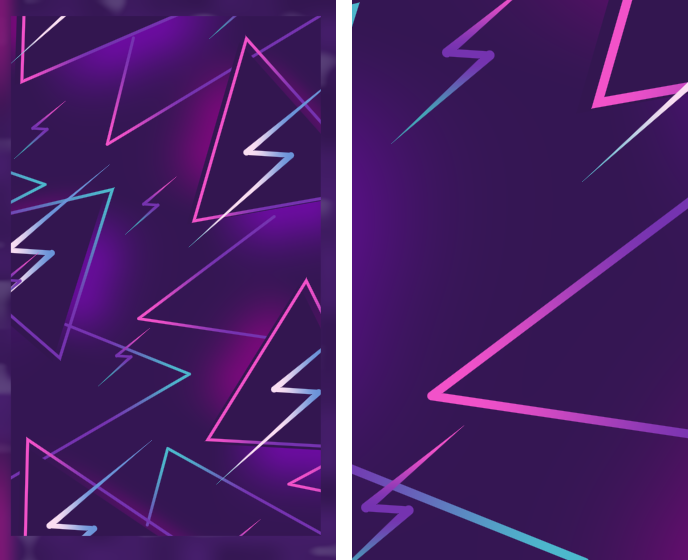
Left, the full canvas; right, a detail of the centre.
A Shadertoy shader for this background:

```glsl
// Neon triangles and lightning bolts glowing on deep violet, inside a blurred frame.
// The layout space is 768 units tall with y pointing down.

const vec3 BASE = vec3(0.205, 0.088, 0.325);
const vec3 PINK = vec3(0.95, 0.32, 0.79);
const vec3 CYAN = vec3(0.30, 0.72, 0.80);
const vec3 PURPLE = vec3(0.46, 0.20, 0.69);

float hash(vec2 p) {
    return fract(sin(dot(p, vec2(127.1, 311.7))) * 43758.5453);
}

float noise(vec2 p) {
    vec2 i = floor(p), f = fract(p);
    f = f * f * (3.0 - 2.0 * f);
    return mix(mix(hash(i), hash(i + vec2(1, 0)), f.x),
               mix(hash(i + vec2(0, 1)), hash(i + vec2(1, 1)), f.x), f.y);
}

float cover(float d) {
    return clamp(0.5 - d * iResolution.y / 768.0 / 1.2, 0.0, 1.0);
}

// Distance to a segment in x, position along it in y
vec2 segment(vec2 p, vec2 a, vec2 b) {
    vec2 e = b - a;
    float t = clamp(dot(p - a, e) / dot(e, e), 0.0, 1.0);
    return vec2(length(p - a - e * t), t);
}

float side(vec2 p, vec2 a, vec2 b) {
    vec2 e = normalize(b - a);
    return dot(p - a, vec2(e.y, -e.x));
}

// Mitred triangle distance, negative inside for either winding
float triangle(vec2 p, vec2 a, vec2 b, vec2 c) {
    float winding = -sign(side(c, a, b));
    return max(winding * side(p, a, b), max(winding * side(p, b, c), winding * side(p, c, a)));
}

// Soft light along an edge, fading toward its ends
float edgeGlow(vec2 p, vec2 a, vec2 b, float width) {
    vec2 s = segment(p, a, b);
    return exp(-s.x * s.x / (width * width)) * smoothstep(0.0, 0.45, s.y) * smoothstep(1.0, 0.6, s.y);
}

// Zigzag with both ends tapering to points; the left kink is the origin
float bolt(vec2 p, float thickness) {
    vec2 kink = vec2(61, 4);
    vec2 upper = segment(p, vec2(0), vec2(140, -117));
    vec2 lower = segment(p, kink, kink + vec2(-140, 126));
    float middle = segment(p, vec2(0), kink).x - thickness * 0.8;
    return min(middle, min(upper.x - thickness * (1.0 - upper.y), lower.x - thickness * (1.0 - lower.y)));
}

vec3 frameColor(vec2 p) {
    vec3 col = mix(BASE * 0.95, vec3(0.28, 0.12, 0.43), noise(p / 45.0));
    col = mix(col, vec3(0.40, 0.32, 0.52), 0.7 * smoothstep(0.7, 1.0, noise(p / vec2(40, 28) + 9.0)));
    float ends = smoothstep(190.0, 340.0, abs(p.y - 378.0));
    return mix(col, vec3(0.52, 0.09, 0.47), 0.85 * ends * smoothstep(32.0, 0.0, p.x));
}

void mainImage(out vec4 fragColor, in vec2 fragCoord) {
    vec2 p = vec2(fragCoord.x, iResolution.y - fragCoord.y) * 768.0 / iResolution.y;

    // Panels: apex, lower corner, far corner and bolt kink
    vec2 apex[5] = vec2[5](vec2(36, -80), vec2(338, 53), vec2(154, 260), vec2(420, 385), vec2(38, 603));
    vec2 low[5] = vec2[5](vec2(30, 112), vec2(266, 303), vec2(82, 491), vec2(285, 603), vec2(32, 850));
    vec2 far[5] = vec2[5](vec2(330, -17), vec2(521, 258), vec2(-113, 322), vec2(535, 617), vec2(400, 847));
    vec2 kinks[5] = vec2[5](vec2(94, -43), vec2(338, 209), vec2(10, 343), vec2(376, 534), vec2(68, 721));

    // Open wedges: three pink corners, then three cyan ones
    vec2 corner[6] = vec2[6](vec2(147, 198), vec2(190, 437), vec2(396, 664), vec2(260, 513), vec2(230, 615), vec2(62, 253));
    vec2 armA[6] = vec2[6](vec2(183, 52), vec2(376, 297), vec2(450, 635), vec2(90, 445), vec2(202, 720), vec2(-20, 225));
    vec2 armB[6] = vec2[6](vec2(460, 9), vec2(400, 468), vec2(450, 675), vec2(0, 664), vec2(450, 737), vec2(0, 285));

    vec3 col = BASE;

    // Coloured light around the panels
    for (int i = 0; i < 5; i++) {
        vec3 violet = vec3(0.43, 0.045, 0.64), magenta = vec3(0.51, 0.03, 0.50);
        float steep = i < 4 ? edgeGlow(p, apex[i], low[i], 52.0) : 0.0;
        col = mix(col, i == 2 ? violet : magenta, 0.85 * steep);
        col = mix(col, violet, (i == 2 ? 0.2 : 0.95) * edgeGlow(p, low[i], far[i], 55.0));
        col = mix(col, magenta, 0.4 * edgeGlow(p, apex[i], far[i], 16.0));
    }

    for (int i = 0; i < 6; i++) {
        float d = min(segment(p, corner[i], armA[i]).x, segment(p, corner[i], armB[i]).x) - 2.0;
        vec3 ink = mix(i < 3 ? PINK : CYAN, PURPLE, smoothstep(10.0, 135.0, length(p - corner[i])));
        col = mix(col, ink, cover(d));
    }

    // Dark fills slide left of their neon outlines
    for (int i = 0; i < 5; i++) {
        float fill = triangle(p + vec2(10, -5), apex[i], low[i], far[i]);
        col = mix(col, BASE * 0.97, cover(fill));
        float outline = abs(triangle(p, apex[i], low[i], far[i])) - 2.1;
        float reach = i == 2 ? length(p - apex[i]) : segment(p, apex[i], low[i]).x;
        vec3 ink = mix(i == 2 ? CYAN : PINK, PURPLE, smoothstep(0.0, i == 2 ? 190.0 : 95.0, reach));
        col = mix(col, ink, cover(outline));
    }

    // Large bolts: pale left kink, blue right kink and tips
    for (int i = 0; i < 5; i++) {
        vec2 q = p - kinks[i];
        vec3 ink = mix(vec3(0.98, 0.87, 0.95), vec3(0.42, 0.58, 0.85), smoothstep(5.0, 62.0, q.x));
        ink = mix(ink, CYAN, smoothstep(-35.0, -85.0, q.x));
        col = mix(col, ink, cover(bolt(q, 4.3)));
    }

    // Small bolts step diagonally and wrap sideways
    for (int i = 0; i < 6; i++) {
        float n = float(min(i, 4));
        vec2 at = vec2(mod(45.0 + 152.0 * n, 341.0), 176.0 + 104.0 * n + (i < 4 ? 0.0 : 158.0));
        if (i == 5) at.y -= 738.0;
        vec2 q = (p - at) / 0.32;
        vec3 ink = mix(PINK, PURPLE, smoothstep(-90.0, 0.0, q.y));
        ink = mix(ink, CYAN * 0.9, smoothstep(10.0, 95.0, q.y));
        col = mix(col, ink, cover(bolt(q, 7.0) * 0.32));
    }

    // Blurred frame
    vec2 rim = abs(p - vec2(227.5, 378.5)) - vec2(212.5, 356.5);
    col = mix(frameColor(p), col, cover(max(rim.x, rim.y)));

    fragColor = vec4(col, 1.0);
}
```
